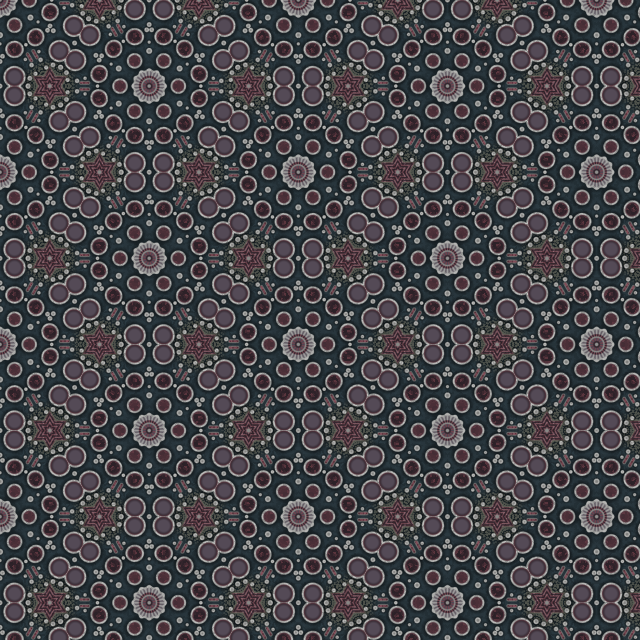
A Shadertoy shader for this pattern:

```glsl
// Kaleidoscopic hexagonal tiling: scalloped rosettes ringed by discs, paired
// figure-eights on the cell edges and six-pointed stars on the cell corners.
// Each point is mirrored into one 30-degree wedge, where the parts are drawn once.

#define CELL   0.2691              // distance between rosettes, in canvas heights
#define CENTER vec2(0.2331, 0.5964)
#define RING   0.011               // width of the pale rims, in cells
#define GRAIN  75.0                // mottling cells per tile
#define TEAL   vec3(0.15, 0.20, 0.225)
#define PLUM   vec3(0.31, 0.275, 0.32)
#define WINE   vec3(0.20, 0.15, 0.18)
#define ROSE   vec3(0.44, 0.26, 0.30)
#define PALE   vec3(0.70, 0.70, 0.69)
#define MOSS   vec3(0.23, 0.235, 0.21)

const vec2 CORNER = vec2(0.5, 0.288675);
const vec2 AXIS = vec2(0.866025, 0.5);   // from rosette to corner

float pixel;  // one pixel, in cells

float cover(float d) { return smoothstep(0.8 * pixel, -0.8 * pixel, d); }

void paint(inout vec3 col, float d, vec3 ink) { col = mix(col, ink, cover(d)); }

vec2 hash2(vec2 p) {
    return fract(sin(vec2(dot(p, vec2(127.1, 311.7)), dot(p, vec2(269.5, 183.3)))) * 4375.85);
}

// Cellular noise: x = distance to the nearest seed, y = random value of that seed
vec2 cells(vec2 p) {
    vec2 base = floor(p), best = vec2(9.0, 0.0);
    for (int j = -1; j <= 1; j++)
    for (int i = -1; i <= 1; i++) {
        vec2 cell = base + vec2(i, j);
        vec2 seed = hash2(cell);
        float d = length(cell + seed - p);
        if (d < best.x) best = vec2(d, seed.x);
    }
    return best;
}

// Nearest lattice point to the origin, then mirrored into the wedge 0..30 degrees
vec2 foldHex(vec2 p) {
    vec2 s = vec2(1.0, 1.7320508);
    vec2 a = mod(p + 0.5 * s, s) - 0.5 * s;
    vec2 b = mod(p, s) - 0.5 * s;
    p = abs(dot(a, a) < dot(b, b) ? a : b);
    vec2 n = vec2(-AXIS.y, AXIS.x);
    p -= 2.0 * max(dot(p, n), 0.0) * n;
    return vec2(p.x, abs(p.y));
}

// Disc with a soft dark halo, a pale rim and a thin reddish inner line
void rimmed(inout vec3 col, float d, vec3 fill, float mottle) {
    col *= 1.0 - 0.4 * smoothstep(0.028, 0.0, d);
    paint(col, d, PALE * (0.78 + 0.3 * mottle));
    paint(col, d + RING, mix(ROSE, WINE, 0.45));
    paint(col, d + RING + 0.006, fill);
}

void rosette(inout vec3 col, vec2 p, float mottle) {
    float r = length(p), a = atan(p.y, p.x);
    float scallop = 0.005 * cos(12.0 * a);
    float spokes = 0.5 + 0.5 * cos(24.0 * a);
    col *= 1.0 - 0.35 * smoothstep(0.03, 0.0, r - 0.1);
    paint(col, r - 0.098 - scallop, PALE * (0.8 + 0.25 * mottle));
    paint(col, r - 0.084 - scallop, mix(PLUM, PALE * 0.92, 0.25 + 0.65 * spokes));
    paint(col, r - 0.060, mix(WINE, ROSE, spokes));
    paint(col, r - 0.047, PALE * 0.75);
    paint(col, r - 0.038, mix(ROSE, PLUM, 0.5 + 0.5 * cos(12.0 * a)));
    paint(col, r - 0.020, WINE);
    paint(col, r - 0.010, PALE * 0.8);
}

// Nested six-pointed star on a bed of fine pebbles
void star(inout vec3 col, vec2 p, vec2 grain) {
    float r = length(p), sector = 1.0471976;
    float a = abs(mod(atan(p.y, p.x) + 0.5 * sector, sector) - 0.5 * sector);
    float d = r * dot(vec2(cos(a), sin(a)), vec2(0.5, 0.866025)) - 0.056;
    vec3 bed = mix(MOSS * 1.45, TEAL * 0.55, smoothstep(0.25, 0.65, grain.x));
    col = mix(col, bed, 0.85 * smoothstep(0.18, 0.12, r));
    paint(col, d - 0.008, MOSS * 1.6);
    float band = 0.5 + 0.5 * cos(d * 390.0);
    vec3 stripe = mix(WINE, mix(ROSE, PALE * 0.75, 0.35 * grain.y), band);
    paint(col, d, stripe * (0.8 + 0.4 * grain.y));
    paint(col, r - 0.011, PALE * 0.75);
}

void mainImage(out vec4 fragColor, in vec2 fragCoord) {
    pixel = 1.0 / (iResolution.y * CELL);
    vec2 q = (fragCoord / iResolution.y - CENTER) / CELL;
    vec2 p = foldHex(q.yx);
    vec2 grain = cells(p * GRAIN);
    float mottle = grain.y;

    // Ground, with a faint grain
    vec3 col = TEAL * (0.9 + 0.22 * mottle);
    star(col, p - CORNER, grain);

    // Ruddy bars either side of the corner axis
    vec2 along = vec2(dot(p, AXIS), abs(dot(p, vec2(-AXIS.y, AXIS.x))));
    float bar = length(vec2(max(abs(along.x - 0.375) - 0.022, 0.0), along.y - 0.019)) - 0.011;
    paint(col, bar, PALE * 0.65);
    paint(col, bar + 0.005, ROSE * (0.7 + 0.5 * mottle));

    // Figure-eights, inner discs and outer discs
    vec3 speckled = mix(WINE * 0.85, ROSE * 0.8, mottle * mottle);
    float lobe = length(p - vec2(0.447, 0.084)) - 0.064;
    rimmed(col, lobe, mix(WINE, PLUM * 1.06, smoothstep(-0.012, -0.035, lobe)), mottle);
    rimmed(col, length(p - 0.169 * AXIS) - 0.045, mix(speckled, ROSE, 0.35), mottle);
    rimmed(col, length((p - vec2(0.287, 0.084)) * vec2(1.04, 0.97)) - 0.052, speckled, mottle);

    // Pebbles: position and radius
    vec3 pebbles[11] = vec3[](
        vec3(0.204, 0.0, 0.017), vec3(0.255, 0.0, 0.009), vec3(0.327, 0.014, 0.014),
        vec3(0.357, 0.0, 0.014), vec3(0.5, 0.0, 0.014), vec3(0.26, 0.15, 0.010),
        vec3(0.378, 0.183, 0.013), vec3(0.455, 0.173, 0.014), vec3(0.5, 0.163, 0.015),
        vec3(0.428, 0.206, 0.012), vec3(0.345, 0.147, 0.010));
    for (int i = 0; i < 11; i++) {
        float d = length(p - pebbles[i].xy) - pebbles[i].z;
        col *= 1.0 - 0.35 * smoothstep(0.014, 0.0, d);
        paint(col, d, PALE * (0.85 + 0.2 * mottle));
        paint(col, d + 0.009, PALE * 0.72);
    }

    rosette(col, p, mottle);
    fragColor = vec4(col, 1.0);
}
```
